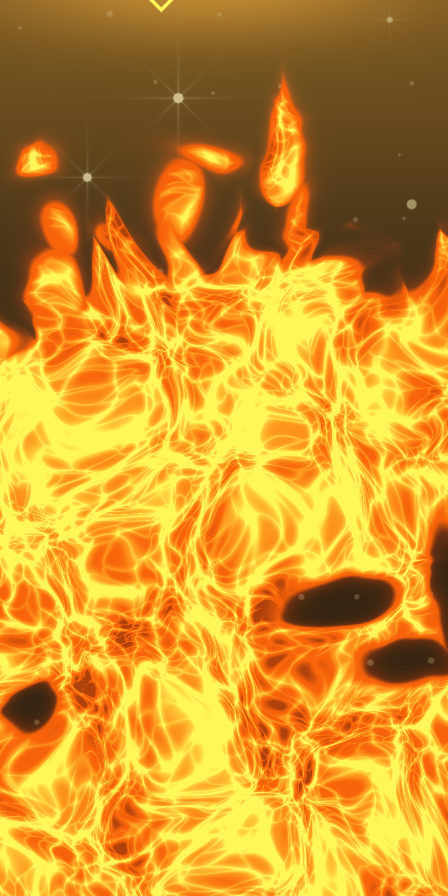
Give the GLSL for this background, as a WebGL 1 fragment shader.

```glsl
precision highp float;
uniform vec2 u_resolution;

#define YELLOW vec3(1.0, 0.97, 0.35)
#define AMBER vec3(1.0, 0.76, 0.21)
#define ORANGE vec3(0.99, 0.58, 0.11)
#define RED vec3(0.97, 0.39, 0.04)
#define EMBER vec3(0.57, 0.2, 0.05)
#define SMOKE vec3(0.27, 0.19, 0.09)
#define BRONZE vec3(0.43, 0.31, 0.12)
#define GOLD vec3(0.34, 0.24, 0.08)
#define SPARK vec3(0.85, 0.8, 0.6)
#define SWIRL 0.042
#define BASE_HEAT 0.63
#define DETAIL 1.25

vec2 hash2(vec2 p) {
  vec2 k = vec2(dot(p, vec2(127.1, 311.7)), dot(p, vec2(269.5, 183.3)));
  return fract(sin(k) * 4375.85);
}

// Cellular noise: gap between the two nearest points, zero on cell borders
float cellGap(vec2 p) {
  vec2 cell = floor(p), f = fract(p);
  float near = 8.0, next = 8.0;
  for (int j = -1; j <= 1; j++)
    for (int i = -1; i <= 1; i++) {
      vec2 o = vec2(float(i), float(j));
      float d = length(o + hash2(cell + o) - f);
      next = min(next, max(near, d));
      near = min(near, d);
    }
  return next - near;
}

// Layered sines, turned at every octave
vec2 swirl(vec2 p) {
  float amp = SWIRL, freq = 10.0;
  mat2 turn = mat2(0.8, 0.6, -0.6, 0.8), m = turn;
  for (int i = 0; i < 5; i++) {
    p += amp * sin(freq * (m * p).yx + vec2(1.3, 4.1) * float(i));
    m *= turn;
    amp *= 0.57;
    freq *= 1.7;
  }
  return p;
}

float glow(vec2 p, vec2 center, vec2 radius) {
  vec2 d = (p - center) / radius;
  return exp(-dot(d, d));
}

// Approximate ellipse distance, positive inside
float blob(vec2 p, vec2 center, vec2 radius) {
  return min(radius.x, radius.y) * (1.0 - length((p - center) / radius));
}

// Outline of the fire, positive inside
float fireShape(vec2 p, vec2 warped, float gap) {
  vec2 w = mix(p, warped, 0.8), s = mix(p, warped, 0.45);
  float lick = 1.0 - abs(sin(26.0 * w.x + 2.0 * sin(9.0 * w.y)));
  float top = 1.21 + 0.26 * exp(-pow(abs(s.x - 0.5) / 0.34, 4.0))
            + 0.2 * smoothstep(0.86, 1.0, s.x) + 0.08 * lick;
  float d = 0.6 * (top - w.y + 0.12 * (gap - 0.25));

  // Tall tongue and its neck
  float rise = (s.y - 1.56) / 0.29, t = clamp(rise, 0.0, 1.0);
  float width = 0.14 * sqrt(t) * (1.0 - t) - 0.3 * abs(rise - t);
  d = max(d, width - abs(s.x - 0.61 - 0.03 * t));
  d = max(d, blob(s, vec2(0.655, 1.52), vec2(0.025, 0.09)));

  // Torn flecks
  d = max(d, blob(s, vec2(0.09, 1.64), vec2(0.052, 0.05)));
  d = max(d, blob(s, vec2(0.125, 1.47), vec2(0.035, 0.05)));
  d = max(d, blob(s, vec2(0.11, 1.34), vec2(0.06, 0.1)));
  d = max(d, blob(s, vec2(0.27, 1.465), vec2(0.055, 0.025)));
  d = max(d, blob(s, vec2(0.455, 1.64), vec2(0.06, 0.03)));
  d = max(d, blob(s, vec2(0.41, 1.55), vec2(0.045, 0.075)));

  // Dark gaps low in the fire
  d = min(d, -blob(s, vec2(0.75, 0.67), vec2(0.1, 0.06)));
  d = min(d, -blob(s, vec2(0.91, 0.51), vec2(0.1, 0.04)));
  d = min(d, -blob(s, vec2(1.0, 0.68), vec2(0.04, 0.15)));
  d = min(d, -blob(s, vec2(0.05, 0.4), vec2(0.05, 0.06)));
  return d;
}

// Broad hot and cool regions
float region(vec2 p) {
  float hot = glow(p, vec2(0.64, 1.3), vec2(0.17, 0.14))
            + 0.7 * glow(p, vec2(0.42, 1.0), vec2(0.5, 0.17))
            + 0.7 * glow(p, vec2(0.07, 0.76), vec2(0.14, 0.16))
            + glow(p, vec2(0.45, 0.33), vec2(0.08, 0.2))
            + 0.5 * glow(p, vec2(0.5, 0.05), vec2(0.5, 0.13))
            + 0.7 * glow(p, vec2(0.87, 0.78), vec2(0.1, 0.1));
  float cool = glow(p, vec2(0.66, 0.4), vec2(0.12, 0.13))
             + 0.6 * glow(p, vec2(0.28, 0.48), vec2(0.18, 0.15))
             + 0.8 * glow(p, vec2(0.42, 1.37), vec2(0.08, 0.08))
             + 0.9 * glow(p, vec2(0.62, 0.72), vec2(0.06, 0.09))
             + glow(p, vec2(0.01, 1.02), vec2(0.05, 0.05))
             + glow(p, vec2(0.33, 0.12), vec2(0.05, 0.06));
  // Hanging drop and stem
  float rim = 7.0 * (length((p - vec2(0.53, 0.71)) / vec2(0.045, 0.13)) - 1.0);
  hot += 0.8 * exp(-rim * rim) + glow(p, vec2(0.53, 0.46), vec2(0.014, 0.1));
  return 0.3 * hot - 0.25 * cool;
}

vec3 fireColor(float heat) {
  vec3 c = mix(EMBER, RED, smoothstep(0.05, 0.25, heat));
  c = mix(c, ORANGE, smoothstep(0.28, 0.5, heat));
  c = mix(c, AMBER, smoothstep(0.48, 0.7, heat));
  return mix(c, YELLOW, smoothstep(0.66, 0.92, heat));
}

float star(vec2 p, vec2 center, float size) {
  vec2 d = p - center;
  float light = smoothstep(0.09, 0.05, length(d) / size);
  for (int i = 0; i < 4; i++) {
    float reach = i == 0 || i == 2 ? 0.4 : 0.25;
    light += 0.4 * exp(-abs(d.x) / (0.016 * size) - abs(d.y) / (reach * size));
    d = mat2(0.7071, 0.7071, -0.7071, 0.7071) * d;
  }
  return light;
}

// Faint round motes, one chance per cell
float motes(vec2 p) {
  vec2 g = p * 7.0, rnd = hash2(floor(g) + 3.0);
  float r = 0.03 + 0.04 * rnd.y;
  float d = length(fract(g) - 0.2 - 0.6 * rnd.yx);
  return step(0.55, rnd.x) * smoothstep(r, r * 0.5, d);
}

void main() {
  vec2 p = gl_FragCoord.xy / u_resolution * vec2(1.0, 2.0);

  // Smoky sky with a golden light above
  vec3 color = mix(SMOKE, BRONZE, smoothstep(1.3, 1.9, p.y));
  color *= mix(0.75, 1.0, smoothstep(0.8, 1.2, p.y));
  color += GOLD * glow(p, vec2(0.45, 2.04), vec2(0.5, 0.13));
  float sparks = star(p, vec2(0.398, 1.781), 0.15) + 0.7 * star(p, vec2(0.195, 1.604), 0.14)
               + 0.4 * star(p, vec2(0.87, 1.956), 0.1) + 0.25 * motes(p);
  sparks += 0.6 * smoothstep(0.013, 0.009, length(p - vec2(0.919, 1.544)));
  color = mix(color, SPARK, min(sparks, 0.9));
  float gem = abs(abs(p.x - 0.36) + abs(p.y - 2.0) - 0.022);
  color = mix(color, YELLOW, smoothstep(0.008, 0.003, gem));

  // Filaments and folds
  vec2 q = swirl(p), folded = swirl(q * 1.2 + 2.0);
  vec2 grain = q * vec2(1.0, 0.8);
  float gap = cellGap(grain * 8.0);
  float ridge = 1.0 - abs(sin(20.0 * folded.x + 2.0 * sin(9.0 * folded.y)));
  float detail = 0.42 * exp(-7.0 * gap) + 0.35 * exp(-6.0 * cellGap(grain * 16.0 + 5.0))
               + 0.2 * exp(-6.0 * cellGap(folded * 24.0)) + 0.25 * ridge * ridge * ridge;
  float fold = sin(15.0 * folded.x) * sin(12.0 * folded.y);
  float heat = BASE_HEAT + region(mix(p, q, 0.5)) + DETAIL * (detail - 0.36) + 0.18 * fold;

  // Fire cools toward its outline and reddens the smoke nearby
  float shape = fireShape(p, q, gap);
  heat = mix(0.2, max(heat, 0.12), smoothstep(0.0, 0.028, shape));
  color += vec3(0.25, 0.05, 0.0) * exp(min(shape, 0.0) * 80.0);
  color = mix(color, fireColor(heat), smoothstep(-0.003, 0.006, shape));
  gl_FragColor = vec4(color, 1.0);
}
```
